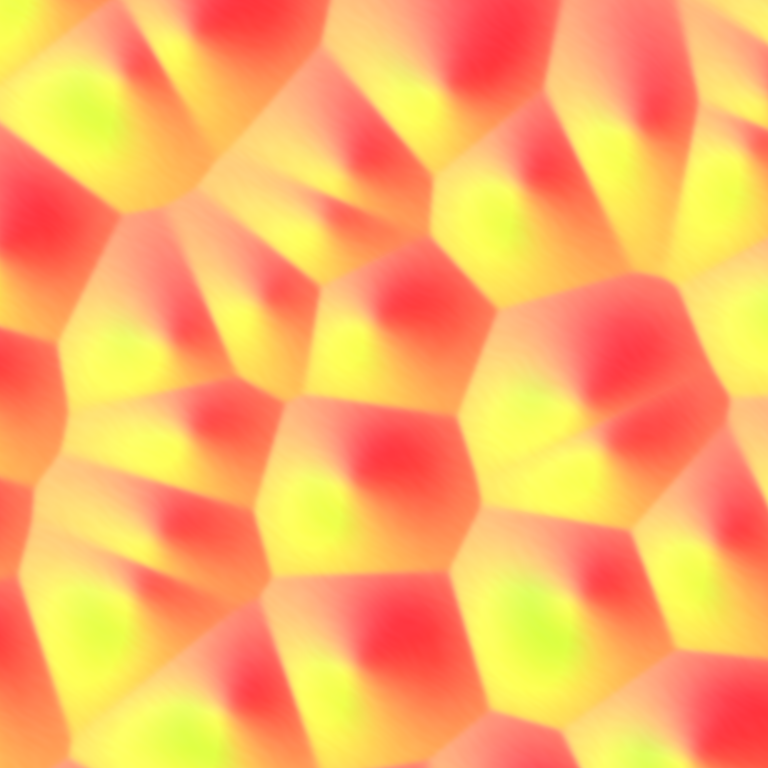
A Shadertoy shader for this pattern:

```glsl
#define GRID 4.7            // cells across the canvas
#define JITTER 1.25         // scatter of the seeds, 1 fills a grid square
#define LIGHT_ANGLE 0.60    // direction of the red flank, radians
#define TIP_SOFTNESS 0.08   // rounding of each cone tip
#define EDGE_SHARPNESS 50.0 // crispness of the borders between cells
#define DEPTH_ROUNDING 7.5  // higher gives a harder inner distance
#define CONTRAST 0.41       // swing from red to yellow
#define BORDER_CONTRAST 0.54 // share of that swing left at the borders
#define RED_DEPTH 0.09      // extra depth of the red flank
#define LIME_AMOUNT 0.16    // green tint in the widest hollows
#define GRAIN 0.017         // strength of the fine strokes

vec2 hash2(vec2 p) {
    vec3 q = fract(vec3(p.xyx) * vec3(0.1031, 0.1030, 0.0973));
    q += dot(q, q.yzx + 33.33);
    return fract((q.xx + q.yz) * q.zy);
}

float cornerSlope(vec2 corner, vec2 offset) {
    float angle = 6.2832 * hash2(corner + 71.0).x;
    return dot(vec2(cos(angle), sin(angle)), offset);
}

float gradientNoise(vec2 p) {
    vec2 i = floor(p), f = fract(p);
    vec2 s = f * f * f * (f * (f * 6.0 - 15.0) + 10.0);
    vec2 e = vec2(1.0, 0.0);
    float low = mix(cornerSlope(i, f), cornerSlope(i + e.xy, f - e.xy), s.x);
    float high = mix(cornerSlope(i + e.yx, f - e.yx), cornerSlope(i + e.xx, f - e.xx), s.x);
    return mix(low, high, s.y);
}

// Vector from p to the seed of a grid square
vec2 toSeed(vec2 square, vec2 p) {
    return square + 0.5 + JITTER * (hash2(square + 17.0) - 0.5) - p;
}

// xy: blended direction away from the seed,
// z: rounded distance to the border, w: distance to the seed
vec4 coneCells(vec2 p) {
    vec2 base = floor(p), nearest = vec2(9.0);
    for (int y = -2; y <= 2; y++)
    for (int x = -2; x <= 2; x++) {
        vec2 s = toSeed(base + vec2(x, y), p);
        if (dot(s, s) < dot(nearest, nearest)) nearest = s;
    }
    float nearDist = length(nearest), weightSum = 0.0, borderSum = 0.0;
    vec2 direction = vec2(0.0);
    for (int y = -2; y <= 2; y++)
    for (int x = -2; x <= 2; x++) {
        vec2 s = toSeed(base + vec2(x, y), p);
        float weight = exp(-EDGE_SHARPNESS * (length(s) - nearDist));
        direction -= weight * s / sqrt(dot(s, s) + TIP_SOFTNESS * TIP_SOFTNESS);
        weightSum += weight;
        vec2 gap = s - nearest;
        if (dot(gap, gap) > 1e-6)
            borderSum += exp(-DEPTH_ROUNDING * dot(0.5 * (s + nearest), normalize(gap)));
    }
    return vec4(direction / weightSum, -log(borderSum) / DEPTH_ROUNDING, nearDist);
}

void mainImage(out vec4 fragColor, in vec2 fragCoord) {
    vec2 uv = fragCoord / iResolution.y;
    vec4 cell = coneCells(uv * GRID);

    // Facing towards red (1) or yellow (-1), and across from orange to peach
    vec2 axis = vec2(cos(LIGHT_ANGLE), sin(LIGHT_ANGLE));
    float facing = dot(cell.xy, axis);
    float across = dot(cell.xy, vec2(-axis.y, axis.x));
    float depth = smoothstep(-0.14, 0.22, cell.z);
    float lime = smoothstep(0.06, 0.38, cell.z) * smoothstep(0.1, 0.8, -facing)
               * smoothstep(0.03, 0.33, cell.w);

    float swing = facing * mix(BORDER_CONTRAST, 1.0, depth);
    float red = max(swing, 0.0);
    vec3 color = vec3(1.0 - LIME_AMOUNT * lime,
                      0.70 - CONTRAST * swing - RED_DEPTH * red * red,
                      0.33 + 0.09 * (1.0 - swing * swing) + 0.08 * across);
    color.b -= 0.09 * red * red + 0.07 * lime;

    // Fine slanted strokes
    vec2 stroke = vec2(dot(uv, vec2(0.8, -0.6)) * 42.0, dot(uv, vec2(0.6, 0.8)) * 125.0);
    stroke.y += 1.5 * gradientNoise(uv * 18.0 + 9.0);
    color.gb += GRAIN * gradientNoise(stroke) * vec2(1.0, 1.2);

    fragColor = vec4(clamp(color, 0.0, 1.0), 1.0);
}
```
